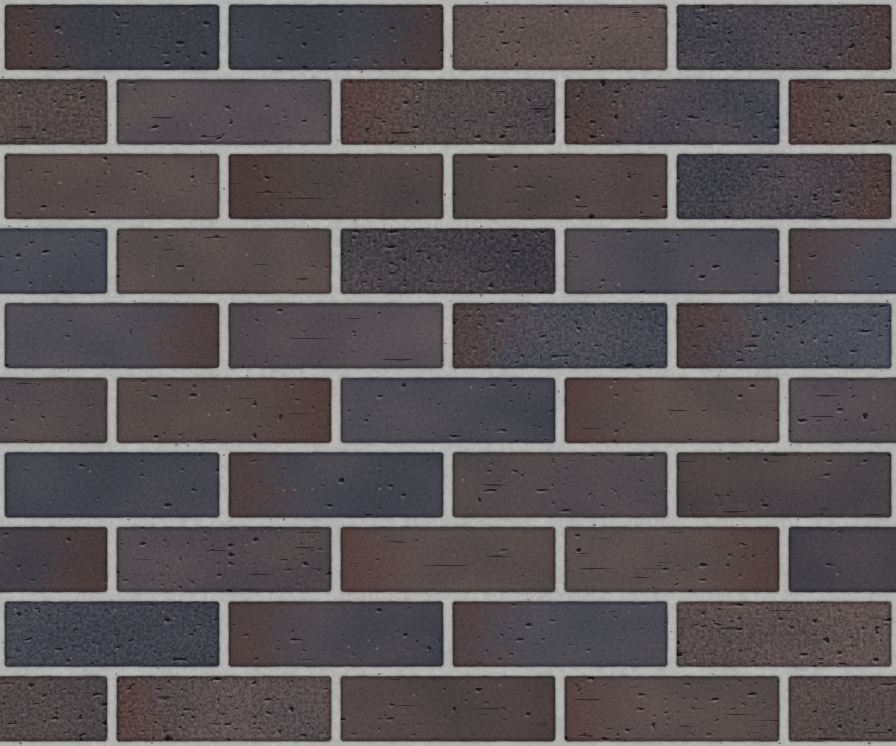
Write a Shadertoy shader that draws this texture.

```glsl
// Dark clinker brick wall in running bond: 4 bricks across, 10 courses, pale mortar.
// Rounded-box distances shape the bricks; wrapping gradient noise adds pits and grain.
// Lengths are in course heights, so the tile measures 12 by 10.

vec2 hash2(vec2 p) {
    vec3 a = fract(p.xyx * vec3(0.1031, 0.1030, 0.0973));
    a += dot(a, a.yzx + 33.33);
    return fract((a.xx + a.yz) * a.zy);
}

// Gradient at a lattice corner, wrapped to the period, projected on the offset
float corner(vec2 cell, vec2 f, vec2 o, vec2 period) {
    float angle = 6.2831853 * hash2(mod(cell + o, period) + period.yx * 0.37).x;
    return dot(vec2(cos(angle), sin(angle)), f - o);
}

// Gradient noise with a whole number of cells over the tile
float noise(vec2 uv, vec2 cells) {
    vec2 p = uv * cells, i = floor(p), f = p - i;
    vec2 s = f * f * f * (f * (f * 6.0 - 15.0) + 10.0);
    float low = mix(corner(i, f, vec2(0, 0), cells), corner(i, f, vec2(1, 0), cells), s.x);
    float high = mix(corner(i, f, vec2(0, 1), cells), corner(i, f, vec2(1, 1), cells), s.x);
    return mix(low, high, s.y);
}

// Ragged, mostly horizontal holes torn into the clay
float pits(vec2 uv, float density) {
    uv.y += 0.002 * noise(uv, vec2(110, 90));
    float patches = 0.10 * noise(uv, vec2(22, 24));
    float coarse = noise(uv, vec2(72, 150)) + patches;
    float fine = noise(uv, vec2(150, 230)) + patches;
    float cut = 0.47 - 0.10 * density;
    return max(smoothstep(cut, cut + 0.13, coarse),
               0.7 * smoothstep(cut + 0.02, cut + 0.17, fine));
}

float roundedBox(vec2 p, vec2 halfSize, float radius) {
    vec2 q = abs(p) - halfSize + radius;
    return length(max(q, 0.0)) + min(max(q.x, q.y), 0.0) - radius;
}

vec3 brickColor(vec2 uv, vec2 local, vec2 id, float pixel) {
    vec2 tone = hash2(id + 17.3), drift = hash2(id + 41.7) - 0.5, kind = hash2(id + 73.1);

    // Firing tint: cool to warm, drifting along the brick
    float cloud = noise(uv, vec2(13, 17));
    float warmth = tone.x * 1.1 - 0.05 + 0.35 * drift.x * local.x + 0.35 * cloud;
    vec3 color = mix(vec3(0.262, 0.265, 0.302), vec3(0.325, 0.280, 0.278), clamp(warmth, 0.0, 1.0));
    color *= 0.92 + 0.20 * tone.y + 0.09 * drift.y * local.x + 0.10 * cloud;

    // Rusty blush at one end of some bricks
    float end = local.x * sign(drift.x) + 0.5 * cloud;
    color = mix(color, vec3(0.31, 0.22, 0.205), 0.6 * step(0.62, kind.x) * smoothstep(0.2, 1.5, end));

    // Grain, stronger on glossy bricks
    float grain = noise(uv, vec2(300, 250)) + 0.6 * noise(uv, vec2(170, 190));
    color += grain * mix(0.03, 0.10, smoothstep(0.6, 1.0, kind.y));

    // Pits with a lit lower lip, and a few long drag marks
    float hole = pits(uv, kind.y);
    float lip = max(pits(uv + vec2(0.001, 0.0035), kind.y) - hole, 0.0);
    float drag = smoothstep(0.44, 0.56, noise(uv, vec2(19, 250))) * step(0.45, tone.x);
    color += 0.09 * lip;
    color = mix(color, vec3(0.10, 0.09, 0.10), max(0.85 * hole, 0.6 * drag));

    // Sparse ochre and grey chips
    vec2 grid = uv * vec2(96, 80), cell = floor(grid);
    vec2 pick = hash2(cell + 5.9);
    vec2 center = 0.3 + 0.4 * hash2(cell + 211.0);
    float chip = length((fract(grid) - center) * vec2(0.8, 1.0)) * 0.125 - 0.012;
    vec3 chipColor = mix(vec3(0.58, 0.37, 0.27), vec3(0.55, 0.53, 0.52), pick.y);
    return mix(color, chipColor, 0.8 * step(0.987, pick.x) * smoothstep(pixel, -pixel, chip));
}

vec3 mortarColor(vec2 uv, float dist) {
    float sand = noise(uv, vec2(260, 220)) + 0.7 * noise(uv, vec2(120, 100));
    float stain = noise(uv, vec2(24, 20));
    vec3 color = vec3(0.695, 0.695, 0.69) + 0.045 * sand + 0.035 * stain;
    color -= 0.22 * smoothstep(0.47, 0.62, noise(uv, vec2(150, 140)));
    // Contact shadow beside the bricks
    return color * mix(0.80, 1.0, smoothstep(-0.01, 0.04, dist));
}

void mainImage(out vec4 fragColor, in vec2 fragCoord) {
    vec2 uv = fragCoord / iResolution.xy;
    float pixel = 10.0 / iResolution.y;

    // Running bond: every other course shifts by half a brick
    vec2 q = uv * vec2(4, 10);
    q.x += 0.5 * (1.0 - mod(floor(q.y), 2.0));
    vec2 id = mod(floor(q), vec2(4, 10));
    vec2 local = (fract(q) - 0.5) * vec2(3, 1);

    float dist = roundedBox(local, vec2(1.437, 0.437), 0.045);
    dist += 0.006 * noise(uv, vec2(96, 80));

    // Brick faces darken toward their rounded edges
    vec3 brick = brickColor(uv, local, id, pixel);
    brick *= mix(0.72, 1.0, smoothstep(0.0, 0.07, -dist));

    float soft = max(0.7 * pixel, 0.012);
    vec3 color = mix(brick, mortarColor(uv, dist), smoothstep(-soft, soft, dist));
    fragColor = vec4(color, 1.0);
}
```
